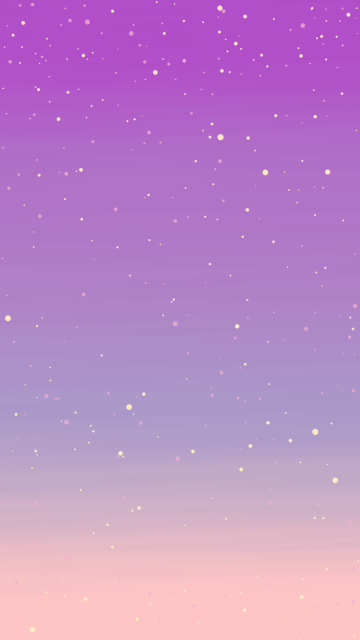
This background is drawn by a Shadertoy shader. Its source:

```glsl
// A dusk sky fading from violet through lavender to peach, with small confetti stars.
// The sky chains smooth colour stops under faint slanted brush streaks;
// three hashed grids scatter cream and pink dots, thickest near the top.

float hash(vec2 p) {
    return fract(sin(dot(p, vec2(127.1, 311.7))) * 43758.5453);
}

float noise(vec2 p) {
    vec2 i = floor(p), f = fract(p);
    f = f * f * (3.0 - 2.0 * f);
    return mix(mix(hash(i), hash(i + vec2(1, 0)), f.x),
               mix(hash(i + vec2(0, 1)), hash(i + vec2(1, 1)), f.x), f.y);
}

// Sky colour by depth below the top edge, 0 to 1
vec3 skyColor(float depth) {
    vec3 sky = vec3(0.695, 0.31, 0.785);
    sky = mix(sky, vec3(0.69, 0.45, 0.78), smoothstep(0.07, 0.30, depth));
    sky = mix(sky, vec3(0.685, 0.52, 0.78), smoothstep(0.28, 0.52, depth));
    sky = mix(sky, vec3(0.67, 0.60, 0.785), smoothstep(0.46, 0.66, depth));
    sky = mix(sky, vec3(0.80, 0.69, 0.78), smoothstep(0.64, 0.81, depth));
    return mix(sky, vec3(1.0, 0.77, 0.77), smoothstep(0.76, 0.95, depth));
}

// One jittered grid of dots; each cell may hold a single star
vec3 addStars(vec3 color, vec2 p, float cells, float radius, float chance, float seed) {
    vec2 id = floor(p * cells);
    vec2 key = id + seed;
    vec2 center = id + 0.15 + 0.7 * vec2(hash(key + 3.1), hash(key + 7.7));
    float crowding = 1.0 + 1.3 * smoothstep(0.76, 0.96, center.y / cells);
    float present = step(hash(key), chance * crowding);

    float size = radius * mix(0.6, 1.15, hash(key + 13.3));
    float edge = 0.8 / iResolution.y;
    float dist = length(p - center / cells);
    float cover = 1.0 - smoothstep(size - edge, size + edge, dist);

    bool cream = hash(key + 19.9) < 0.45;
    vec3 tint = cream ? vec3(1.0, 0.94, 0.78) : vec3(0.94, 0.69, 0.82);
    float opacity = cream ? 0.95 : 0.75;
    return mix(color, tint, present * cover * opacity);
}

void mainImage(out vec4 fragColor, in vec2 fragCoord) {
    vec2 p = fragCoord / iResolution.y;

    // Brush streaks: long, thin noise that rises slightly to the right
    float slant = p.y - 0.035 * p.x;
    float streak = noise(vec2(p.x * 2.5, slant * 38.0)) - 0.5;
    float fine = noise(vec2(p.x * 4.0 + 9.0, slant * 110.0)) - 0.5;
    vec3 color = skyColor(1.0 - p.y + 0.018 * streak + 0.008 * fine);
    color += 0.008 * fine;

    // Dust, common stars, then the few large ones
    color = addStars(color, p, 46.0, 0.0014, 0.16, 5.0);
    color = addStars(color, p, 25.0, 0.0026, 0.27, 41.0);
    color = addStars(color, p, 13.0, 0.0042, 0.14, 83.0);

    fragColor = vec4(color, 1.0);
}
```
